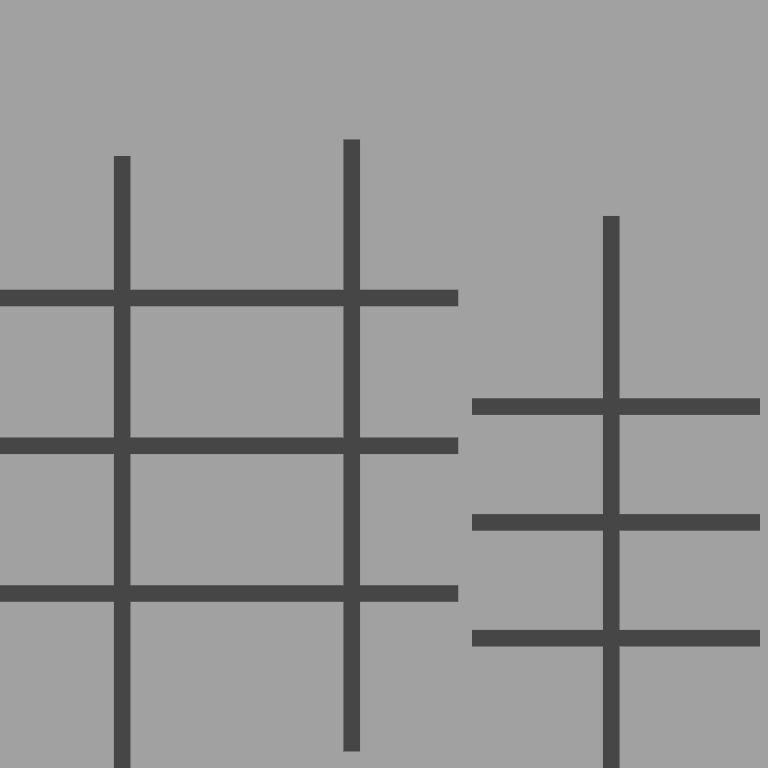
Give the GLSL for this background, as a WebGL 1 fragment shader.

```glsl
precision highp float;

uniform vec2 u_resolution;

#define WALL_COLOR vec3(0.631)
#define BAR_COLOR vec3(0.274)
#define BAR_HALF_WIDTH 0.0108
#define RUNGS 3
#define LEFT_TOP_RUNG 0.6120
#define LEFT_RUNG_STEP 0.1924
#define RIGHT_TOP_RUNG 0.4706
#define RIGHT_RUNG_STEP 0.1508

// Signed distance to a box given by its lower left and upper right corners
float boxDistance(vec2 p, vec2 lower, vec2 upper) {
  vec2 d = abs(p - 0.5 * (lower + upper)) - 0.5 * (upper - lower);
  return length(max(d, 0.0)) + min(max(d.x, d.y), 0.0);
}

// Upright bar at x; span holds its bottom and top
float post(vec2 p, float x, vec2 span) {
  return boxDistance(p, vec2(x - BAR_HALF_WIDTH, span.x),
                        vec2(x + BAR_HALF_WIDTH, span.y));
}

// Evenly spaced level bars going down from topY; span holds their ends
float rungs(vec2 p, vec2 span, float topY, float stepY) {
  float d = 10.0;
  for (int i = 0; i < RUNGS; i++) {
    float y = topY - float(i) * stepY;
    d = min(d, boxDistance(p, vec2(span.x, y - BAR_HALF_WIDTH),
                              vec2(span.y, y + BAR_HALF_WIDTH)));
  }
  return d;
}

void main() {
  vec2 uv = gl_FragCoord.xy / u_resolution;
  float pixel = 1.0 / min(u_resolution.x, u_resolution.y);

  // Left lattice, running off the left edge
  float d = post(uv, 0.1591, vec2(-0.1, 0.7969));
  d = min(d, post(uv, 0.4580, vec2(0.0215, 0.8184)));
  d = min(d, rungs(uv, vec2(-0.1, 0.5967), LEFT_TOP_RUNG, LEFT_RUNG_STEP));

  // Right lattice, smaller and lower
  d = min(d, post(uv, 0.7959, vec2(-0.1, 0.7188)));
  d = min(d, rungs(uv, vec2(0.6146, 0.9896), RIGHT_TOP_RUNG, RIGHT_RUNG_STEP));

  float coverage = clamp(0.5 - d / pixel, 0.0, 1.0);
  gl_FragColor = vec4(mix(WALL_COLOR, BAR_COLOR, coverage), 1.0);
}
```
